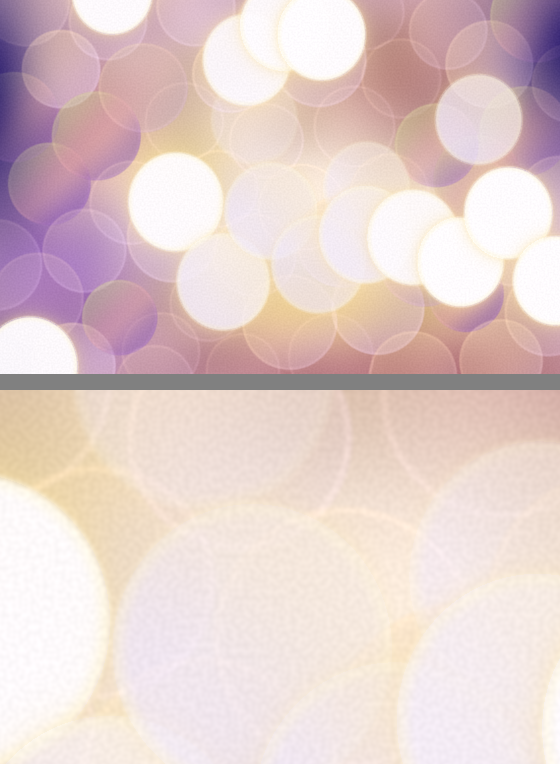
Top, the full canvas; bottom, a detail of the centre.
Reproduce this background procedurally as a WebGL 1 fragment shader.

```glsl
precision highp float;
// Soft bokeh: pale overlapping light discs over a rose, gold and indigo haze.
uniform vec2 u_resolution;

vec3 hash3(float n) {
  return fract(sin(n * vec3(12.99, 78.23, 37.72) + 4.1) * 4375.85);
}

vec2 gradientAt(vec2 cell) {
  float a = 6.2832 * fract(sin(dot(cell, vec2(127.1, 311.7))) * 4375.85);
  return vec2(cos(a), sin(a));
}

float gradientNoise(vec2 p) {
  vec2 i = floor(p), f = fract(p);
  vec2 u = f * f * f * (f * (f * 6.0 - 15.0) + 10.0);
  vec2 e = vec2(1.0, 0.0);
  float low = mix(dot(gradientAt(i), f), dot(gradientAt(i + e), f - e), u.x);
  float high = mix(dot(gradientAt(i + e.yx), f - e.yx), dot(gradientAt(i + 1.0), f - 1.0), u.x);
  return mix(low, high, u.y);
}

// Elliptical soft blob, 1 at its centre.
float blob(vec2 p, vec2 centre, vec2 size) {
  vec2 d = (p - centre) / size;
  return exp(-dot(d, d));
}

float disc(float dist, float radius, float softness) {
  return 1.0 - smoothstep(radius - softness, radius + softness, dist);
}

vec3 haze(vec2 p, float shade) {
  float drift = gradientNoise(p * 2.5);
  float warmth = 0.5 * drift + blob(p, vec2(0.85, 0.5), vec2(0.6, 0.4));
  vec3 col = mix(vec3(0.81, 0.67, 0.73), vec3(0.90, 0.80, 0.69), smoothstep(0.1, 0.7, warmth));
  col = mix(col, vec3(0.67, 0.43, 0.44), 0.8 * blob(p, vec2(1.1, 0.78), vec2(0.27, 0.24)));
  col = mix(col, vec3(0.68, 0.41, 0.45), 0.9 * blob(p, vec2(1.05, 0.0), vec2(0.7, 0.16)));
  col = mix(col, vec3(0.79, 0.54, 0.55), 0.7 * blob(p, vec2(0.25, 0.65), vec2(0.16, 0.2)));
  col = mix(col, vec3(0.54, 0.32, 0.70), 0.9 * blob(p, vec2(0.15, 0.25), vec2(0.28, 0.24)));
  col = mix(col, vec3(0.90, 0.77, 0.38), 0.75 * blob(p, vec2(0.9, 0.2), vec2(0.42, 0.12)));
  col = mix(col, vec3(0.94, 0.82, 0.48), 0.7 * blob(p, vec2(0.48, 0.56), vec2(0.18, 0.1)));
  col = mix(col, vec3(0.97, 0.94, 0.93), 0.85 * blob(p, vec2(0.8, 0.44), vec2(0.42, 0.19)));
  col += 0.1 * gradientNoise(p * 5.0 + 9.0);
  return mix(col, vec3(0.16, 0.11, 0.43), shade);
}

// Faint translucent disc with a thin rim and a tint that shifts across it.
vec3 addVeil(vec3 col, vec2 p, float id, float shade) {
  vec2 centre = fract(id * vec2(0.7549, 0.5698) + vec2(0.3, 0.1)) * vec2(1.6, 1.1) - 0.05;
  vec3 h = hash3(id);
  float radius = mix(0.1, 0.13, h.x);
  vec2 d = p - centre;
  float dist = length(d);
  float across = dot(d, vec2(0.7, -0.7)) / radius;
  vec3 tint = mix(vec3(0.97, 0.85, 0.70), vec3(0.91, 0.82, 0.94),
                  smoothstep(-0.8, 0.8, across + 1.6 * h.y - 0.8));
  // Discs near the sides turn from olive through rose to violet.
  vec3 dusk = mix(vec3(0.78, 0.77, 0.56), vec3(0.84, 0.61, 0.64), smoothstep(-0.9, 0.0, across));
  dusk = mix(dusk, vec3(0.53, 0.34, 0.70), smoothstep(0.0, 0.9, across));
  float vivid = step(h.z, 0.5) * smoothstep(0.3, 0.45, abs(centre.x - 0.75));
  tint = mix(tint, dusk, vivid);
  float opacity = mix(0.06 + 0.36 * h.z * h.z, 0.5, vivid) * (1.0 - 0.85 * shade);
  col = mix(col, tint, opacity * disc(dist, radius, 0.003));
  float rim = (dist - radius + 0.004) / 0.0035;
  return col + 0.04 * (1.0 - 0.7 * shade) * tint * exp(-rim * rim);
}

// Bright disc with a warm fringe around it.
vec3 addLamp(vec3 col, vec2 p, vec2 centre, float radius, float opacity) {
  vec2 d = p - centre;
  float dist = length(d * vec2(1.0, 0.96));
  float fringe = exp(-max(dist - radius, 0.0) / 0.014);
  col = mix(col, vec3(0.98, 0.89, 0.66), 0.45 * opacity * opacity * fringe * step(radius, dist));
  vec3 pale = mix(vec3(0.94, 0.91, 0.98), vec3(0.96, 0.91, 0.87),
                  smoothstep(-1.0, 1.0, (d.x + d.y) / radius));
  vec3 body = mix(pale, vec3(1.0, 0.99, 1.0), smoothstep(0.7, 1.0, opacity));
  body = mix(body, vec3(1.0, 0.97, 0.85), 0.55 * smoothstep(0.86, 1.0, dist / radius));
  return mix(col, body, opacity * disc(dist, radius, 0.005));
}

void main() {
  vec2 p = gl_FragCoord.xy / u_resolution.y;
  float shade = blob(p, vec2(-0.04, 0.74), vec2(0.14, 0.36));
  shade = max(shade, blob(p, vec2(1.54, 0.88), vec2(0.18, 0.27)));
  shade = max(shade, 0.8 * blob(p, vec2(0.0), vec2(0.12)));
  vec3 col = haze(p, shade);

  for (int i = 0; i < 50; i++) col = addVeil(col, p, float(i), shade);

  // Translucent lamps in a shallow dip above the centre.
  for (int i = 0; i < 3; i++) {
    float k = float(i);
    vec2 centre = vec2(0.68 + 0.3 * k, 0.5 + 0.18 * (k - 1.0) * (k - 1.0));
    col = addLamp(col, p, centre, 0.116, 0.32 + 0.22 * k);
  }
  // Zigzag garland through the lower half, faintest near its middle.
  for (int i = 0; i < 9; i++) {
    float k = float(i);
    vec2 centre = vec2(0.47 + 0.127 * k, 0.35 + 0.11 * cos(2.8 * k));
    float opacity = min(0.6 + 0.14 * abs(k - 2.6), 0.99);
    col = addLamp(col, p, centre, 0.112 + 0.016 * hash3(k + 70.0).x, opacity);
  }
  // Merged cluster along the top.
  for (int i = 0; i < 3; i++) {
    float k = float(i);
    col = addLamp(col, p, vec2(0.66 + 0.1 * k, 0.84 + 0.1 * sin(1.2 * k)), 0.118, 0.92 + 0.03 * k);
  }
  // Lamps cut off by the upper and lower borders.
  for (int i = 0; i < 2; i++) {
    float k = float(i);
    col = addLamp(col, p, vec2(0.3 - 0.22 * k, 1.02 - k), 0.108 + 0.02 * k, 0.97);
  }

  // Fine grain.
  col += 0.03 * gradientNoise(p * 190.0);
  gl_FragColor = vec4(clamp(col, 0.0, 1.0), 1.0);
}
```
